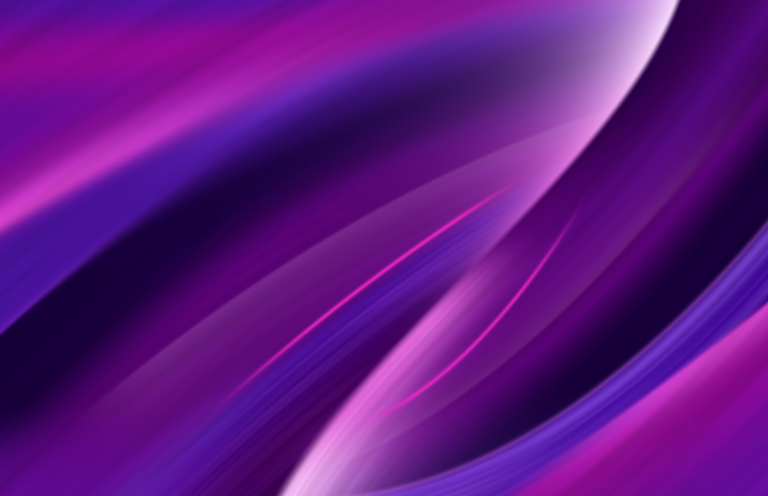
This background is drawn by a WebGL 1 fragment shader. Its source:

```glsl
precision highp float;
// Silky violet ribbons sweeping to both sides of a bright curved seam.
uniform vec2 u_resolution;

const float ASPECT = 1.5515;

// Colours
const vec3 NIGHT   = vec3(0.09, 0.00, 0.23);
const vec3 WINE    = vec3(0.23, 0.00, 0.32);
const vec3 PLUM    = vec3(0.35, 0.01, 0.46);
const vec3 MAUVE   = vec3(0.47, 0.16, 0.55);
const vec3 VIOLET  = vec3(0.37, 0.04, 0.58);
const vec3 INDIGO  = vec3(0.29, 0.07, 0.62);
const vec3 IRIS    = vec3(0.40, 0.18, 0.75);
const vec3 MAGENTA = vec3(0.55, 0.03, 0.56);
const vec3 PINK    = vec3(0.80, 0.24, 0.77);
const vec3 NEON    = vec3(0.95, 0.16, 0.78);
const vec3 ORCHID  = vec3(0.90, 0.43, 0.87);
const vec3 LILAC   = vec3(0.64, 0.30, 0.84);
const vec3 BLUSH   = vec3(0.99, 0.87, 1.00);

// Ribbon curves: y = k.x + k.y * x + k.z * x * x, in canvas heights
const vec3 HAZE_CURVE  = vec3(0.87, 0.08, 0.0);
const vec3 PINK_CURVE  = vec3(0.548, 0.645, -0.212);
const vec3 NIGHT_CURVE = vec3(0.325, 0.901, -0.319);
const vec3 LENS_CURVE  = vec3(0.017, 0.925, -0.248);
const vec3 NEON_CURVE  = vec3(-0.262, 1.108, -0.239);
const vec3 SPARK_CURVE = vec3(0.566, -1.552, 1.336);
const vec3 FOLD_CURVE  = vec3(0.051, -0.380, 0.584);
const vec3 IRIS_CURVE  = vec3(0.216, -0.750, 0.622);
const vec3 ROSE_CURVE  = vec3(-0.436, 0.248, 0.180);

// Seam: x = SEAM_X + SEAM_TILT * t + SEAM_BEND * t^3, t = y - SEAM_Y
const float SEAM_X = 0.945;
const float SEAM_Y = 0.45;
const float SEAM_TILT = 0.98;
const float SEAM_BEND = -0.68;
const float FIBRE_DENSITY = 60.0;

float hash(vec2 p) {
  return fract(sin(dot(p, vec2(127.1, 311.7))) * 43758.545);
}

float noise(vec2 p) {
  vec2 i = floor(p), f = fract(p);
  f = f * f * (3.0 - 2.0 * f);
  return mix(mix(hash(i), hash(i + vec2(1.0, 0.0)), f.x),
             mix(hash(i + vec2(0.0, 1.0)), hash(i + 1.0), f.x), f.y);
}

// Smooth ramp from 0 at a to 1 at b, in either direction
float ramp(float a, float b, float x) {
  float t = clamp((x - a) / (b - a), 0.0, 1.0);
  return t * t * (3.0 - 2.0 * t);
}

float line(float d, float width) { return exp(-d * d / (width * width)); }

// Approximate signed distance, positive above the curve
float above(vec2 p, vec3 k) {
  float slope = k.y + 2.0 * k.z * p.x;
  return (p.y - k.x - p.x * (k.y + k.z * p.x)) * inversesqrt(1.0 + slope * slope);
}

// Fine threads that follow a curve, centred on zero
float fibres(float d, float along) {
  vec2 q = vec2(d * FIBRE_DENSITY, along * 2.5);
  return 0.6 * noise(q) + 0.4 * noise(q * vec2(2.7, 1.3) + 9.0) - 0.5;
}

vec3 leftSide(vec2 p, float seam) {
  float pink = above(p, PINK_CURVE), night = above(p, NIGHT_CURVE);
  float lens = above(p, LENS_CURVE), neon = above(p, NEON_CURVE);

  // Hazy upper corner and pink ribbon
  vec3 col = mix(VIOLET, MAGENTA, line(above(p, HAZE_CURVE), 0.07));
  col = mix(col, INDIGO, 0.8 * ramp(0.92, 1.02, p.y) * ramp(0.9, 0.4, p.x));
  col = mix(col, MAGENTA, 0.7 * line(pink - 0.06, 0.06));
  vec3 blue = mix(INDIGO, IRIS, 0.7 * ramp(0.2, 0.7, p.x) * line(night - 0.07, 0.05));
  col = mix(col, blue, ramp(0.02, -0.06, pink));
  float pinkWidth = pink > 0.0 ? 0.05 : 0.018 + 0.04 * p.x;
  col = mix(col, PINK, line(pink, pinkWidth) * ramp(1.0, 0.0, p.x));

  // Dark hollow, then the lens-shaped sheet
  float soft = mix(0.005, 0.075, ramp(0.0, 0.8, p.x));
  col = mix(col, VIOLET + 0.08, 0.5 * line(night, 0.012) * ramp(0.5, 0.1, p.x));
  vec3 hollow = mix(NIGHT, PLUM, ramp(-0.06, -0.21, night + 0.06 * ramp(0.6, 0.0, p.x)));
  col = mix(col, hollow, ramp(soft, -soft, night));
  vec3 sheet = mix(PLUM, MAUVE, exp(min(lens, 0.0) / 0.07));
  col = mix(col, sheet, ramp(0.005, -0.005, lens) * ramp(0.12, 0.35, p.x));

  // Threads below the neon line
  vec3 threads = mix(INDIGO, WINE, ramp(-0.03, -0.15, neon));
  threads += 0.3 * fibres(neon, p.x) * vec3(0.8, 0.5, 0.9);
  col = mix(col, threads, 0.8 * ramp(0.0, -0.03, neon));
  col = mix(col, VIOLET, 0.8 * ramp(0.2, 0.0, p.y) * ramp(0.6, 0.2, p.x));
  col = mix(col, IRIS, 0.4 * line(neon + 0.01, 0.04) * ramp(0.35, 0.1, p.y));
  col *= 1.0 + 0.22 * fibres(lens * 0.5, p.x);

  // Light gathering toward the seam
  col = mix(col, LILAC, 0.75 * exp(seam / 0.22) * ramp(0.5, 0.95, p.y));
  float reach = mix(0.035, 0.11, ramp(0.4, 1.0, p.y));
  vec3 light = mix(ORCHID, BLUSH, ramp(0.6, 0.95, p.y));
  col = mix(col, light, exp(seam / reach) * ramp(0.3, 0.7, p.y));
  return mix(col, NEON, 0.85 * line(neon, 0.0045) * ramp(0.4, 0.65, p.x) * ramp(1.08, 0.9, p.x));
}

vec3 rightSide(vec2 p, float seam) {
  float spark = above(p, SPARK_CURVE), fold = above(p, FOLD_CURVE);
  float iris = above(p, IRIS_CURVE), rose = above(p, ROSE_CURVE);

  // Dark sheet and its lit fold
  vec3 col = mix(PLUM, WINE, ramp(0.45, 0.85, p.y));
  col = mix(col, NIGHT, 0.6 * exp(-seam / 0.06) * ramp(0.5, 0.9, p.y));
  col = mix(col, VIOLET, 0.6 * line(fold - 0.07, 0.06) * ramp(0.3, 0.7, p.y));
  col = mix(col, MAUVE, 0.75 * exp(-abs(fold) / 0.035) * ramp(0.95, 0.5, p.y));
  vec3 shade = mix(PLUM, NIGHT, ramp(-0.01, -0.12, fold));
  col = mix(col, shade, ramp(0.004, -0.006 - 0.05 * ramp(0.5, 0.9, p.y), fold));

  // Blue ribbon and rose corner
  vec3 blue = mix(IRIS, INDIGO, ramp(0.0, -0.1, iris)) + 0.22 * fibres(iris, p.x);
  col = mix(col, blue, ramp(0.006, -0.012, iris));
  col = mix(col, LILAC, 0.5 * line(iris, 0.006));
  col = mix(col, mix(MAGENTA, VIOLET, ramp(-0.05, -0.25, rose)), ramp(0.01, -0.03, rose));
  col = mix(col, PINK, line(rose, rose > 0.0 ? 0.008 : 0.04) * ramp(0.95, 1.45, p.x));
  col *= 1.0 + 0.22 * fibres(fold * 0.6, p.x);

  // Light spilling from the lower seam
  col = mix(col, LILAC, 0.8 * exp(-seam / 0.18) * ramp(0.25, 0.0, p.y));
  float reach = mix(0.12, 0.06, ramp(0.0, 0.4, p.y));
  vec3 light = mix(ORCHID, BLUSH, 0.7 * ramp(0.2, 0.0, p.y));
  light += 0.2 * fibres(seam, p.y);
  col = mix(col, light, exp(-seam * seam / (reach * reach)) * ramp(0.55, 0.33, p.y));
  return mix(col, NEON, 0.8 * line(spark, 0.0045) * ramp(0.7, 0.85, p.x) * ramp(1.2, 1.05, p.x));
}

void main() {
  vec2 p = gl_FragCoord.xy / u_resolution * vec2(ASPECT, 1.0);
  float t = p.y - SEAM_Y;
  float slope = SEAM_TILT + 3.0 * SEAM_BEND * t * t;
  float seam = (p.x - SEAM_X - t * (SEAM_TILT + SEAM_BEND * t * t)) * inversesqrt(1.0 + slope * slope);
  float blur = mix(0.014, 0.008, ramp(0.0, 0.5, p.y));
  vec3 col = mix(leftSide(p, min(seam, 0.0)), rightSide(p, max(seam, 0.0)), ramp(-blur, blur, seam));
  gl_FragColor = vec4(clamp(col, 0.0, 1.0), 1.0);
}
```
